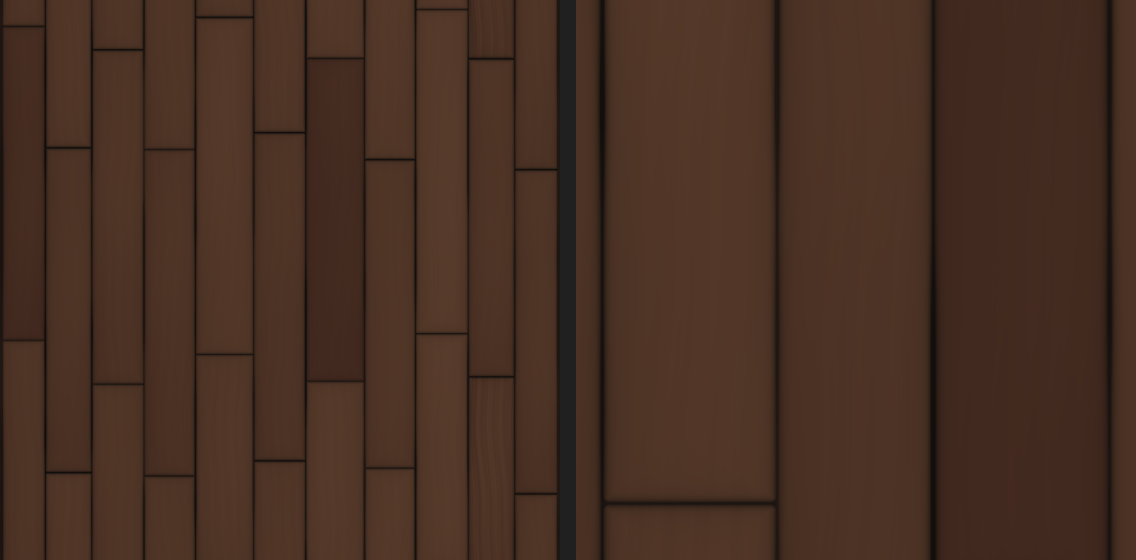
Left, the full canvas; right, a detail of the centre.
This texture is drawn by a WebGL 2 fragment shader. Its source:

```glsl
#version 300 es
precision highp float;
// Dark wooden floor: eleven uneven columns of long upright planks, two per column,
// wrapping vertically. Each plank is a rounded box; its inner distance drives the
// seam shading, while layered sines give the tone drift and the faint grain.

#define SEAM_GAP 0.0007
#define SEAM_SOFT 0.0016
#define EDGE_SOFT 0.009
#define EDGE_SHADE 0.13
#define CORNER 0.004
#define GRAIN 0.014
#define STRONG_GRAIN 0.075
#define GRAINY_PLANK 19.0

uniform vec2 u_resolution;
out vec4 fragColor;

const int COLUMNS = 11;
const vec3 WOOD = vec3(0.312, 0.208, 0.150);
const vec3 RED_WOOD = vec3(0.260, 0.162, 0.122);
const vec3 PALE_WOOD = vec3(0.358, 0.243, 0.178);
const vec3 SEAM = vec3(0.060, 0.050, 0.045);

// Column borders from left to right
const float BORDERS[12] = float[](0.004, 0.081, 0.164, 0.257, 0.349, 0.453,
                                  0.546, 0.651, 0.742, 0.836, 0.919, 0.996);
// Lower and upper joint of each column
const vec2 JOINTS[11] = vec2[](
    vec2(0.392, 0.953), vec2(0.156, 0.736), vec2(0.314, 0.911), vec2(0.150, 0.733),
    vec2(0.367, 0.969), vec2(0.177, 0.763), vec2(0.319, 0.896), vec2(0.164, 0.715),
    vec2(0.404, 0.983), vec2(0.327, 0.895), vec2(0.118, 0.697));
// Tone of the middle and the wrapping plank: -1 is red and dark, 1 is pale
const vec2 TONES[11] = vec2[](
    vec2(-0.75, 0.0), vec2(-0.15, 0.1), vec2(-0.1, 0.0), vec2(-0.25, 0.0),
    vec2(0.25, 0.1), vec2(-0.1, 0.05), vec2(-0.9, 0.35), vec2(0.0, 0.35),
    vec2(0.55, 0.5), vec2(-0.1, -0.2), vec2(-0.1, 0.0));

float hash(float n) {
    return fract(sin(n * 12.99 + 4.1) * 4375.85);
}

// Smooth drift from -1 to 1, different for each seed
float drift(vec2 p, float seed) {
    float a = sin(p.x * 23.0 + p.y * 5.0 + seed * 6.3);
    float b = sin(p.y * 11.0 - p.x * 31.0 + seed * 17.0 + a);
    return 0.5 * (a + b);
}

// Fine upright fibres, bent slowly along the plank
float fibres(vec2 p, float seed) {
    float x = p.x + 0.006 * sin(p.y * 9.0 + seed * 20.0) + 0.002 * sin(p.y * 31.0 + seed * 9.0);
    float broad = sin(x * 330.0 + seed * 40.0 + 1.5 * sin(p.y * 6.0));
    float fine = sin(x * 790.0 + 2.0 * sin(x * 170.0 + seed * 8.0));
    return 0.6 * broad + 0.4 * fine;
}

// Distance from inside a rounded box to its border, positive inside
float insideBox(vec2 p, vec2 halfSize, float radius) {
    vec2 q = abs(p) - halfSize + radius;
    return radius - length(max(q, 0.0)) - min(max(q.x, q.y), 0.0);
}

void main() {
    vec2 p = gl_FragCoord.xy / u_resolution;
    float pixel = 1.0 / min(u_resolution.x, u_resolution.y);

    // Find the column and the plank within it
    int column = 0;
    for (int i = 1; i < COLUMNS; i++) column += int(step(BORDERS[i], p.x));
    vec2 joint = JOINTS[column];
    bool middle = p.y > joint.x && p.y < joint.y;
    vec2 span = middle ? joint : vec2(joint.y, joint.x + 1.0);
    vec2 at = vec2(p.x, !middle && p.y <= joint.x ? p.y + 1.0 : p.y);
    float id = float(column) * 2.0 + (middle ? 0.0 : 1.0);
    float seed = hash(id);

    // Plank box and local position
    vec2 low = vec2(BORDERS[column], span.x);
    vec2 high = vec2(BORDERS[column + 1], span.y);
    vec2 halfSize = 0.5 * (high - low);
    vec2 local = at - 0.5 * (low + high);
    float d = insideBox(local, halfSize, CORNER);

    // Wood tone, a little redder low and to the left, with grain
    vec2 rel = local / halfSize;
    float tone = middle ? TONES[column].x : TONES[column].y;
    tone += 0.13 * drift(at, seed) + 0.10 * rel.x + 0.10 * rel.y - 0.12 * dot(rel, rel) + 0.05;
    vec3 color = mix(WOOD, tone < 0.0 ? RED_WOOD : PALE_WOOD, min(abs(tone), 1.0));
    float grain = id == GRAINY_PLANK ? STRONG_GRAIN * (0.7 - 0.3 * rel.x) : GRAIN * (0.4 + seed);
    color *= 1.0 + grain * fibres(at, seed);

    // Seams vary in weight from border to border and along their length
    bool sideSeam = halfSize.x - abs(local.x) < halfSize.y - abs(local.y);
    float border = float(column) + step(0.0, local.x);
    float end = float(column) * 2.0 + (middle == (local.y > 0.0) ? 1.0 : 0.0);
    float wave = 0.5 + 0.5 * sin(p.y * 12.6 + border * 4.7 + sin(p.y * 25.1 + border));
    float weight = sideSeam ? mix(0.72, 1.0, hash(border + 50.0)) * mix(0.85, 1.0, wave)
                            : mix(0.62, 1.0, hash(end + 80.0));
    float gap = SEAM_GAP * (sideSeam ? 0.5 + wave : 0.6 + 0.8 * hash(end + 20.0));

    // Soft shade near the border, then the dark gap itself
    color *= 1.0 - EDGE_SHADE * exp(-max(d, 0.0) / EDGE_SOFT);
    float softness = max(SEAM_SOFT, 0.6 * pixel);
    color = mix(color, SEAM, weight * exp(-max(d - gap, 0.0) / softness));
    fragColor = vec4(color, 1.0);
}
```
